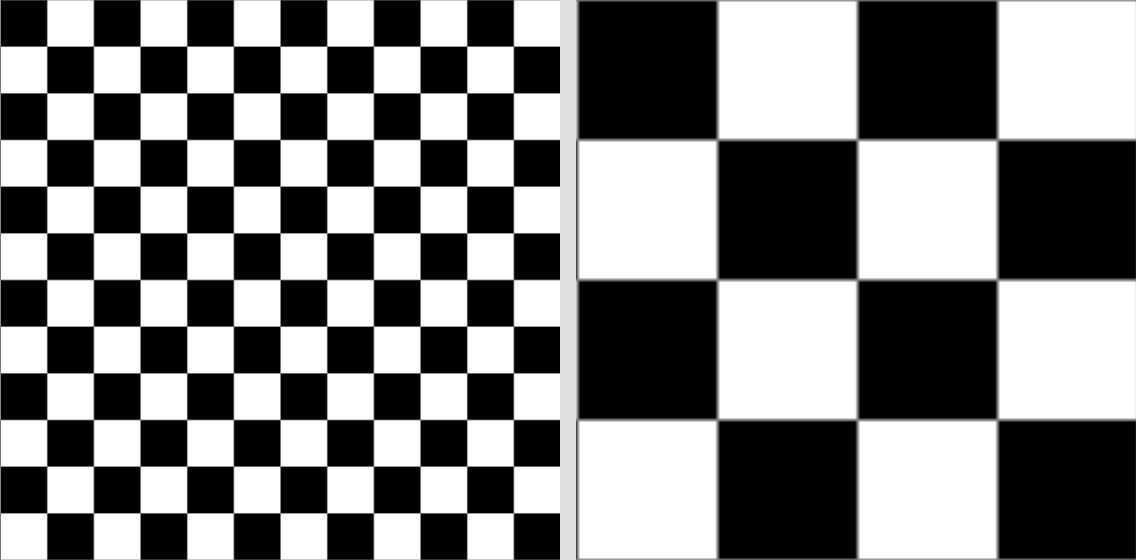
Left: the whole. Right: its middle third, enlarged.
A Shadertoy shader for this pattern:

```glsl
// Seamless black and white checkerboard, twelve squares across and twelve down.

const vec2 SQUARES = vec2(12.0);           // even counts, so the board tiles
const vec2 BOARD_SHIFT = vec2(0.001, 0.0); // offset of the grid, canvas units
const float EDGE_WIDTH = 0.003;            // soft ramp across an edge, canvas units
const vec3 DARK = vec3(0.0);
const vec3 LIGHT = vec3(1.0);

// Signed distance to the nearest grid line, in squares; the sign alternates.
vec2 alternatingDistance(vec2 cell) {
    return abs(mod(cell - 0.5, 2.0) - 1.0) - 0.5;
}

void mainImage(out vec4 fragColor, in vec2 fragCoord) {
    vec2 uv = fragCoord / iResolution.xy;
    vec2 distanceToEdge = alternatingDistance((uv - BOARD_SHIFT) * SQUARES) / SQUARES;

    // Soft square wave per axis, at least one pixel wide
    vec2 ramp = max(vec2(EDGE_WIDTH), 1.0 / iResolution.xy);
    vec2 wave = clamp(2.0 * distanceToEdge / ramp, -1.0, 1.0);

    // Equal signs give a light square, opposite signs a dark one
    float lightness = 0.5 + 0.5 * wave.x * wave.y;
    fragColor = vec4(mix(DARK, LIGHT, lightness), 1.0);
}
```
